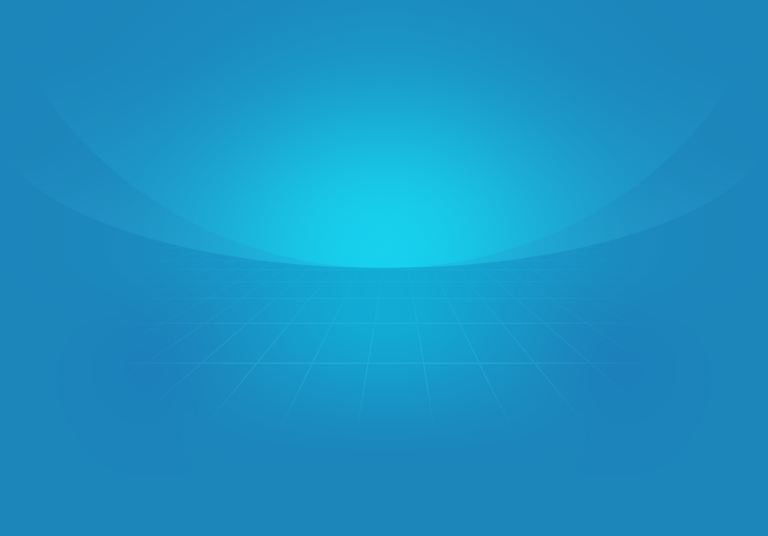
This background is drawn by a WebGL 2 fragment shader. Its source:

```glsl
#version 300 es
precision highp float;
// A glowing cyan bowl with fine diagonal hatching above a dim perspective grid.
// Two half ellipses form the bowl, gaussians form the light, and the grid is
// found by projecting each point onto a floor plane behind a vanishing point.

uniform vec2 u_resolution;
out vec4 fragColor;

const vec3 BASE = vec3(0.11, 0.52, 0.73);
const vec3 DEEP = vec3(0.11, 0.45, 0.71);
const vec3 CYAN = vec3(0.08, 0.775, 0.895);
const vec3 FLOOR_LIGHT = vec3(0.02, 0.84, 0.95);
const vec3 LINE = vec3(0.25, 0.80, 0.92);

float gaussian(vec2 offset, vec2 falloff) {
    return exp(-dot(offset * offset, falloff));
}

// Coverage above the lower half of an ellipse whose lowest point is the origin.
float bowlMask(vec2 p, vec2 radii, float pixel) {
    vec2 q = (p - vec2(0.0, radii.y)) / radii;
    float shape = length(q) - 1.0;
    float slope = length(q / radii) / max(length(q), 0.001);
    float inside = smoothstep(pixel, -pixel, shape / max(slope, 0.001));
    float column = smoothstep(radii.x + pixel, radii.x - pixel, abs(p.x));
    return p.y < radii.y ? inside : column;
}

float stroke(float distanceToLine, float halfWidth, float pixel) {
    float soft = 0.6 * pixel;
    return smoothstep(halfWidth + soft, halfWidth - soft, distanceToLine);
}

// Distance from the nearest integer.
float toInteger(float v) {
    return abs(fract(v + 0.5) - 0.5);
}

// Lines converge on the vanishing point; rows are even in inverse depth.
float perspectiveGrid(vec2 p, vec2 vanish, vec2 spacing, float firstRow, float pixel) {
    float depth = max(vanish.y - p.y, 0.01);
    float slant = (p.x - vanish.x) / depth;
    float column = toInteger(slant / spacing.x + 0.5) * spacing.x * depth;
    column *= inversesqrt(1.0 + slant * slant);
    float row = toInteger((1.0 / depth - firstRow) / spacing.y);
    row *= spacing.y * depth * depth;
    float columns = 0.75 * stroke(column, 0.0010, pixel);
    return max(columns, stroke(row, 0.0010, pixel));
}

// Floor: a pool of light that widens under the bowl, dark patches and the grid.
vec3 floorColor(vec2 p, float pixel) {
    float fade = smoothstep(-0.38, -0.08, p.y);
    float narrowing = mix(13.0, 8.5, smoothstep(-0.12, 0.02, p.y));
    float pool = 0.47 * exp(-narrowing * p.x * p.x) * fade;
    vec3 color = mix(BASE, FLOOR_LIGHT, pool);
    vec2 patchOffset = vec2(abs(p.x) - 0.43, p.y + 0.18);
    color = mix(color, DEEP, 0.3 * gaussian(patchOffset, vec2(90.0, 90.0)));
    float grid = perspectiveGrid(p, vec2(0.022, 0.138), vec2(0.328, 0.98), 3.17, pixel);
    float reach = smoothstep(0.55, 0.18, abs(p.x));
    reach *= smoothstep(-0.32, -0.19, p.y) * mix(1.0, 0.3, smoothstep(-0.18, -0.01, p.y));
    return mix(color, LINE, 0.34 * grid * reach);
}

// Fine rising diagonals, flattened when too small to be resolved.
float hatch(vec2 p, float period, float pixel) {
    float wave = cos(6.28318 * (p.x - p.y) / period);
    return wave * smoothstep(0.6, 0.25, pixel / period);
}

void main() {
    vec2 p = (gl_FragCoord.xy - 0.5 * u_resolution) / u_resolution.y;
    p.x *= 1.43 * u_resolution.y / u_resolution.x;
    float pixel = 1.0 / u_resolution.y;

    vec3 color = floorColor(p, pixel);

    // Light within the bowl, strongest just above its lowest point.
    float glow = gaussian(p - vec2(0.0, 0.035), vec2(8.5, 9.5));
    vec3 light = mix(BASE, CYAN, glow);
    float outer = bowlMask(p, vec2(0.73, 0.28), pixel);
    float inner = bowlMask(p, vec2(0.745, 0.69), pixel);

    // Pale sheen along each rim, fading with height.
    float outerSheen = 0.032 * smoothstep(0.24, 0.04, p.y);
    float innerSheen = 0.036 * smoothstep(0.42, 0.08, p.y);
    vec3 crescent = mix(BASE, light, 0.85) + outerSheen * vec3(0.6, 1.0, 0.8);
    vec3 bowl = mix(crescent, light + innerSheen * vec3(0.3, 1.2, 0.9), inner);
    bowl += 0.011 * glow * hatch(p, 0.0064, pixel);

    color = mix(color, bowl, outer);
    fragColor = vec4(clamp(color, 0.0, 1.0), 1.0);
}
```
